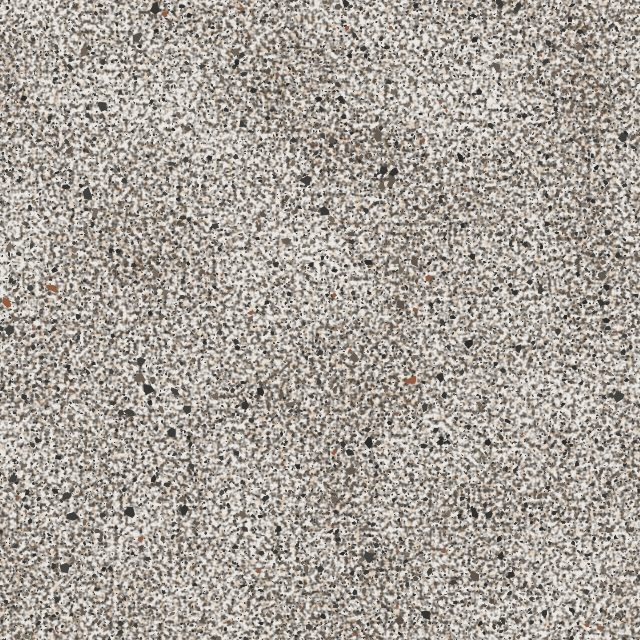
Give the GLSL for this texture, as a WebGL 2 fragment shader.

```glsl
#version 300 es
precision highp float;
// Fine speckled granite: pale gritty ground scattered with angular dark chips.

uniform vec2 u_resolution;
out vec4 fragColor;

const float TAU = 6.28319;

vec3 hash3(vec2 p) {
    vec3 q = fract(p.xyx * vec3(0.1031, 0.1030, 0.0973));
    q += dot(q, q.yxz + 33.33);
    return fract((q.xxy + q.yzz) * q.zyx);
}

vec2 direction(float angle) {
    return vec2(cos(angle), sin(angle));
}

float cornerSlope(vec2 cell, vec2 offset) {
    return dot(direction(TAU * hash3(cell).x), offset);
}

float gradientNoise(vec2 p) {
    vec2 cell = floor(p), f = p - cell;
    vec2 w = f * f * f * (f * (f * 6.0 - 15.0) + 10.0);
    float low = mix(cornerSlope(cell, f),
                    cornerSlope(cell + vec2(1, 0), f - vec2(1, 0)), w.x);
    float high = mix(cornerSlope(cell + vec2(0, 1), f - vec2(0, 1)),
                     cornerSlope(cell + 1.0, f - 1.0), w.x);
    return mix(low, high, w.y);
}

// Irregular five-sided stone, stretched along a random axis
float chipDistance(vec2 p, float radius, vec2 id) {
    vec3 shape = hash3(id + 17.7);
    vec2 axis = direction(TAU * shape.x);
    p = vec2(dot(p, axis), dot(p, vec2(-axis.y, axis.x)) * (1.0 + 0.8 * shape.y));
    float d = -radius;
    for (int side = 0; side < 5; side++) {
        vec3 r = hash3(id + 5.3 * float(side + 1));
        float angle = TAU * (float(side) + 0.6 * r.x) / 5.0;
        d = max(d, dot(p, direction(angle)) - radius * (0.72 + 0.5 * r.y));
    }
    return d;
}

vec3 chipColor(vec3 pick) {
    vec3 charcoal = mix(vec3(0.16, 0.16, 0.16), vec3(0.27, 0.27, 0.26), pick.x);
    vec3 brown = mix(vec3(0.34, 0.30, 0.26), vec3(0.50, 0.45, 0.40), pick.x);
    vec3 color = mix(charcoal, brown, smoothstep(0.55, 0.75, pick.y));
    return mix(color, vec3(0.58, 0.36, 0.25), step(0.994, pick.z));
}

// One scale of scattered chips laid over the colour beneath
vec3 addChips(vec3 color, vec2 uv, float cells, float density, float edge) {
    vec2 p = uv * cells + cells * 0.37;
    vec2 home = floor(p);
    for (int y = -1; y <= 1; y++) {
        for (int x = -1; x <= 1; x++) {
            vec2 id = home + vec2(x, y);
            vec3 place = hash3(id + cells);
            if (place.z > density) continue;
            vec2 offset = p - id - mix(vec2(0.15), vec2(0.85), place.xy);
            if (dot(offset, offset) > 0.64) continue;
            vec3 pick = hash3(id + cells + 91.0);
            float radius = mix(0.17, 0.36, pick.z * pick.z);
            float d = chipDistance(offset, radius, id + cells) / cells;
            color = mix(color, chipColor(pick), 1.0 - smoothstep(-edge, edge, d));
        }
    }
    return color;
}

void main() {
    vec2 uv = gl_FragCoord.xy / u_resolution.y;
    float edge = max(0.001, 0.6 / u_resolution.y);

    // Broad, faint patches where the stone is browner and denser
    float patches = gradientNoise(uv * 4.0 + 3.1) + 0.7 * gradientNoise(uv * 13.0 + 8.6);

    // Gritty ground
    float grit = gradientNoise(uv * 130.0 + 21.0) + 0.7 * gradientNoise(uv * 230.0 + 54.0);
    float light = smoothstep(-0.70, 0.42, grit - 0.16 * patches);
    vec3 color = mix(vec3(0.35, 0.32, 0.29), vec3(0.92, 0.905, 0.885), light);

    // Beige tint on some of the grains
    float beige = smoothstep(0.05, 0.4, gradientNoise(uv * 85.0 + 70.0) + 0.25 * patches);
    color *= mix(vec3(1.0), vec3(0.97, 0.92, 0.86), beige);

    // Chips from fine to coarse
    float crowding = 1.0 + 0.35 * patches;
    color = addChips(color, uv, 160.0, 0.44 * crowding, edge);
    color = addChips(color, uv, 82.0, 0.28, edge);
    color = addChips(color, uv, 43.0, 0.11, edge);

    fragColor = vec4(color, 1.0);
}
```
